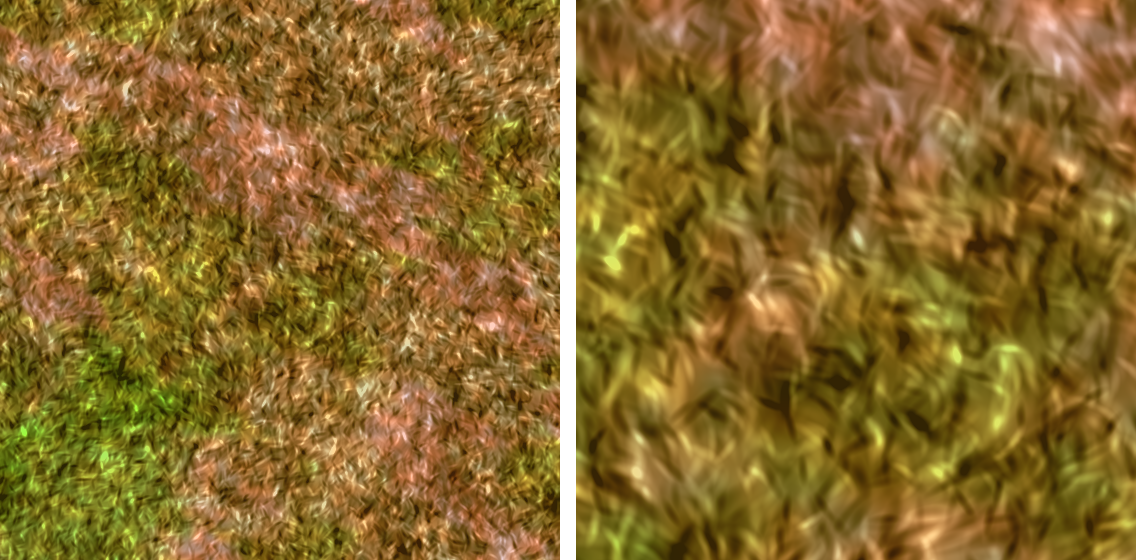
Left: the whole. Right: its middle third, enlarged.
Write a WebGL 2 fragment shader that draws this texture.

```glsl
#version 300 es
precision highp float;

uniform vec2 u_resolution;
out vec4 fragColor;

// Tone ramp from deep shade to sunlit straw
const int RAMP_SIZE = 7;
const vec3 RAMP[RAMP_SIZE] = vec3[](
    vec3(0.22, 0.13, 0.02), vec3(0.35, 0.22, 0.03), vec3(0.44, 0.31, 0.07),
    vec3(0.56, 0.40, 0.18), vec3(0.68, 0.51, 0.29), vec3(0.80, 0.64, 0.41),
    vec3(0.96, 0.85, 0.62));
const float RAMP_STEP = 0.8;

const vec3 OLIVE_TINT = vec3(0.92, 1.07, 0.62);
const vec3 LUSH_TINT = vec3(0.74, 1.10, 0.48);
const vec3 SOIL_TINT = vec3(1.06, 0.96, 1.22);

const int BLADE_LAYERS = 5;
const float BLADE_DENSITY = 37.0;   // cells across the canvas, coarsest layer
const float LAYER_GROWTH = 1.22;
const float BLADE_WIDTH = 0.31;     // relative to blade length
const float BLADE_SPREAD = 2.3;     // range of lean in radians
const float BLADE_CONTRAST = 0.86;
const float CLUMP_CONTRAST = 0.33;
const float PATCH_CONTRAST = 0.26;
const vec2 LUSH_CENTRE = vec2(0.12, 0.13);
const float LUSH_RADIUS = 0.23;
const float SLOPE_ANGLE = -0.62;    // run of the worn strips

float hash(vec2 p) {
    return fract(sin(dot(p, vec2(127.1, 311.7))) * 43758.5453);
}

vec2 hash2(vec2 p) {
    return vec2(hash(p), hash(p + vec2(37.3, 17.9)));
}

mat2 rotation(float angle) {
    float c = cos(angle), s = sin(angle);
    return mat2(c, -s, s, c);
}

// Value noise scaled to zero mean and roughly unit deviation
float noise(vec2 p) {
    vec2 cell = floor(p), f = fract(p);
    f = f * f * (3.0 - 2.0 * f);
    float low = mix(hash(cell), hash(cell + vec2(1, 0)), f.x);
    float high = mix(hash(cell + vec2(0, 1)), hash(cell + vec2(1, 1)), f.x);
    return (mix(low, high, f.y) - 0.5) * 4.66;
}

float fractalNoise(vec2 p) {
    float sum = 0.0, weight = 0.76;
    for (int i = 0; i < 3; i++) {
        sum += weight * noise(p);
        p = rotation(0.9) * p * 2.07 + 13.7;
        weight *= 0.6;
    }
    return sum;
}

// One layer of soft strokes, each lit or shaded at random
float bladeLayer(vec2 p, float lean, float seed) {
    vec2 cell = floor(p);
    float sum = 0.0;
    for (int y = -1; y <= 1; y++) {
        for (int x = -1; x <= 1; x++) {
            vec2 id = cell + vec2(x, y);
            vec2 root = id + hash2(id + seed);
            vec2 traits = hash2(id + seed + 71.3);
            vec2 q = rotation(lean + (traits.x - 0.5) * BLADE_SPREAD) * (p - root);
            q.x += 0.25 * (traits.y - 0.5) * q.y * q.y;
            q.x /= BLADE_WIDTH;
            float body = max(0.0, 1.0 - dot(q, q));
            sum += body * body * (traits.y - 0.5) * 3.46;
        }
    }
    return sum;
}

float blades(vec2 p, float lean) {
    float sum = 0.0, density = BLADE_DENSITY;
    for (int i = 0; i < BLADE_LAYERS; i++) {
        float seed = float(i) * 19.0;
        sum += bladeLayer(rotation(0.37 * float(i)) * p * density + seed,
                          lean - 0.37 * float(i), seed);
        density *= LAYER_GROWTH;
    }
    return sum;
}

vec3 rampColour(float tone) {
    float level = tone / RAMP_STEP + 3.0;
    vec3 colour = RAMP[0];
    for (int i = 1; i < RAMP_SIZE; i++)
        colour = mix(colour, RAMP[i], clamp(level - float(i - 1), 0.0, 1.0));
    return colour;
}

void main() {
    vec2 p = gl_FragCoord.xy / min(u_resolution.x, u_resolution.y);
    vec2 strip = rotation(SLOPE_ANGLE) * p * vec2(4.0, 9.0);

    // Ground cover: olive tufts, one lush patch, worn soil strips
    float ragged = fractalNoise(p * 11.0 + 5.0);
    float olive = smoothstep(-0.1, 1.3, fractalNoise(p * vec2(5.0, 7.0) + 31.0));
    float lush = smoothstep(0.09, -0.07,
        length(p - LUSH_CENTRE) - LUSH_RADIUS + 0.035 * ragged);
    float soil = smoothstep(0.3, 1.5, fractalNoise(strip + 8.0)) * (1.0 - lush);
    float hollow = smoothstep(1.3, 2.2, fractalNoise(strip * 1.7 + 52.0));

    // Light and shade
    float lean = 0.35 * noise(p * 6.0 + 3.0);
    float tone = BLADE_CONTRAST * blades(p, lean) * (1.0 - 0.25 * soil);
    tone += CLUMP_CONTRAST * noise(p * 31.0 + 9.0) + PATCH_CONTRAST * ragged;
    tone += 0.35 * soil - 0.25 * olive - 1.1 * hollow;

    // Tints over the straw ramp
    vec3 colour = rampColour(tone);
    float hueDrift = 0.05 * noise(p * 48.0 + 77.0);
    colour *= vec3(1.0 + hueDrift, 1.0, 1.0 - hueDrift);
    colour *= mix(vec3(1.0), OLIVE_TINT, olive * (1.0 - soil));
    colour *= mix(vec3(1.0), SOIL_TINT, soil);
    colour *= mix(vec3(1.0), LUSH_TINT, lush * 0.85);
    fragColor = vec4(clamp(colour, 0.0, 1.0), 1.0);
}
```
